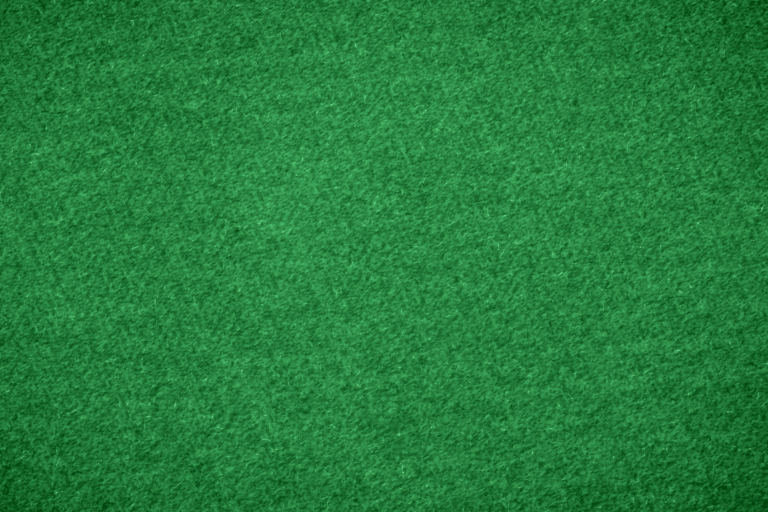
This texture is drawn by a Shadertoy shader. Its source:

```glsl
// Green felt: short matted fibres over mottled pile, darkened towards the corners.

float hash(vec2 p) {
    return fract(sin(dot(p, vec2(127.1, 311.7))) * 43758.5453);
}

float noise(vec2 p) {
    vec2 cell = floor(p), f = fract(p);
    f = f * f * (3.0 - 2.0 * f);
    return mix(mix(hash(cell), hash(cell + vec2(1, 0)), f.x),
               mix(hash(cell + vec2(0, 1)), hash(cell + vec2(1, 1)), f.x), f.y);
}

vec2 rotate(vec2 p, float angle) {
    float c = cos(angle), s = sin(angle);
    return vec2(c * p.x + s * p.y, c * p.y - s * p.x);
}

// One bent fibre per cell; returns signed brightness, dark or light
float fibres(vec2 p, float seed) {
    float sum = 0.0;
    vec2 home = floor(p);
    for (int y = -1; y <= 1; y++)
    for (int x = -1; x <= 1; x++) {
        vec2 cell = home + vec2(x, y);
        vec2 id = cell + seed;
        vec2 centre = cell + vec2(hash(id), hash(id + 17.3));
        float angle = 0.5 + 2.6 * (hash(id + 41.7) - 0.5);
        vec2 q = rotate(p - centre, angle);
        q.y += (hash(id + 63.1) - 0.5) * 1.2 * q.x * q.x;
        float halfLength = mix(0.2, 0.65, hash(id + 87.9));
        float d = length(vec2(max(abs(q.x) - halfLength, 0.0), q.y));
        float strength = hash(id + 29.5) * 1.7 - 0.75;
        sum += strength * (1.0 - smoothstep(0.03, 0.19, d));
    }
    return sum;
}

void mainImage(out vec4 fragColor, in vec2 fragCoord) {
    vec2 uv = fragCoord / iResolution.xy;
    vec2 p = fragCoord / iResolution.y;

    // Pile: finely warped grain, slightly drawn out along a rising diagonal
    vec2 warp = vec2(noise(p * 70.0), noise(p * 70.0 + 31.0)) - 0.5;
    vec2 along = rotate(p + 0.008 * warp, 0.5) + 2.0;
    float grain = noise(along * vec2(105, 170)) - 0.5;
    float fine = noise(rotate(p, 0.5) * vec2(210, 310) + 900.0) - 0.5;
    float clumps = noise(along * vec2(42, 62) + 5.0) - 0.5;
    float clouds = noise(p * 3.5 + 3.0) + 0.6 * noise(p * 9.0) - 0.8;

    // Matted fibres in two sizes
    float hair = fibres(p * 74.0, 3.0) + 0.9 * fibres(rotate(p, 0.6) * 100.0 + 50.0, 11.0);

    // Light falls off from left of the middle
    vec2 offset = uv - vec2(0.46, 0.53);
    float r2 = dot(offset, offset);
    float vignette = 0.75 * r2 + 1.5 * r2 * r2;

    float tone = 0.7 + 0.62 * grain + 0.8 * fine + 0.24 * clumps
               + 0.17 * clouds + 0.36 * hair - vignette;
    vec3 shadowGreen = vec3(0.068, 0.38, 0.145);
    vec3 lightGreen = vec3(0.22, 0.615, 0.33);
    vec3 colour = mix(shadowGreen, lightGreen, clamp(tone, -0.5, 1.5));

    // Sparse pale hairs
    float pale = smoothstep(0.7, 1.3, hair) * smoothstep(-0.1, 0.1, grain);
    colour += pale * vec3(0.1, 0.06, 0.07);

    fragColor = vec4(clamp(colour, 0.0, 1.0), 1.0);
}
```
